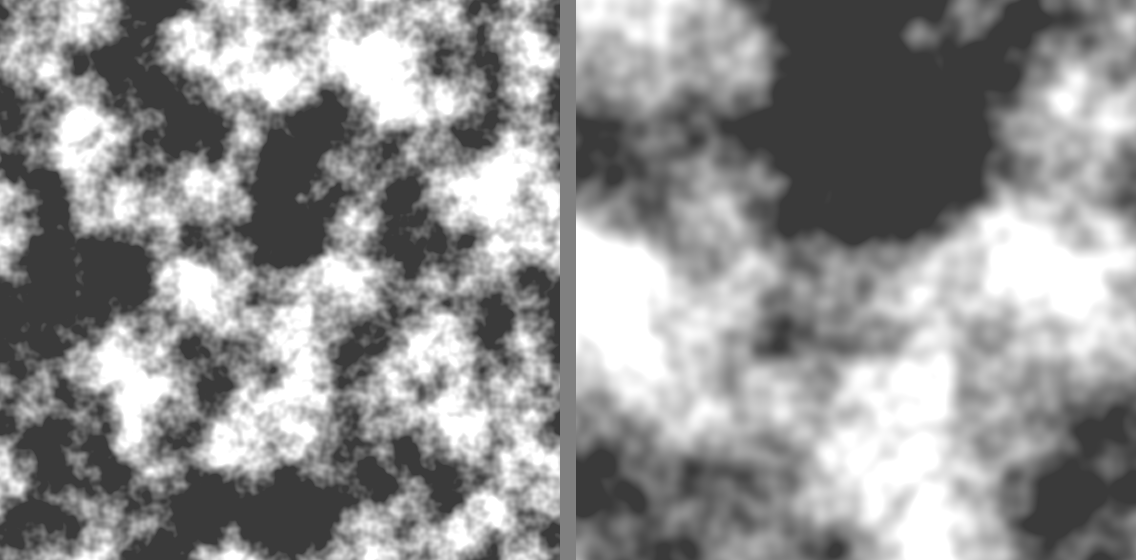
Left, the full canvas; right, a detail of the centre.
Give the GLSL for this texture, as a WebGL 2 fragment shader.

```glsl
#version 300 es
precision highp float;
precision highp int;
// Soft grey clouds: five octaves of gradient noise whose lattice wraps
// at the canvas edges, stretched in contrast and clipped to a flat
// charcoal floor and a white ceiling.

uniform vec2 u_resolution;
out vec4 fragColor;

const float TAU = 6.2831853;

// Integer hash of a lattice cell and layer, in 0..1
float hash(ivec2 cell, int layer) {
    uint h = uint(cell.x) * 1597334677u
           ^ uint(cell.y) * 3812015801u
           ^ uint(layer + 1) * 2654435769u;
    h = (h ^ (h >> 16)) * 2246822519u;
    h = (h ^ (h >> 13)) * 3266489917u;
    h ^= h >> 16;
    return float(h >> 8) / 16777216.0;
}

// Slope contributed by one lattice corner, wrapped to the period
float corner(vec2 cell, vec2 offset, float period, int layer) {
    float angle = TAU * hash(ivec2(mod(cell, period)), layer);
    return dot(vec2(cos(angle), sin(angle)), offset);
}

// Gradient noise that repeats after a whole number of cells
float tilingNoise(vec2 p, float period, int layer) {
    vec2 cell = floor(p);
    vec2 f = p - cell;
    vec2 fade = f * f * f * (f * (f * 6.0 - 15.0) + 10.0);
    vec2 e = vec2(1.0, 0.0);
    float low = mix(corner(cell, f, period, layer),
                    corner(cell + e.xy, f - e.xy, period, layer), fade.x);
    float high = mix(corner(cell + e.yx, f - e.yx, period, layer),
                     corner(cell + e.xx, f - e.xx, period, layer), fade.x);
    return mix(low, high, fade.y);
}

// Octaves are shifted against each other so their lattices never align
float clouds(vec2 uv) {
    float sum = 0.0;
    float amplitude = 1.0;
    float period = 5.0;
    for (int layer = 0; layer < 5; layer++) {
        vec2 shift = vec2(0.37, 0.71) * float(layer);
        sum += amplitude * tilingNoise(uv * period + shift, period, layer);
        amplitude *= 0.62;
        period *= 2.0;
    }
    return sum;
}

void main() {
    vec2 uv = gl_FragCoord.xy / u_resolution;

    // Contrast stretch, then clip to charcoal and white
    float grey = clamp(0.53 + 1.32 * clouds(uv), 0.227, 1.0);
    fragColor = vec4(vec3(grey), 1.0);
}
```
